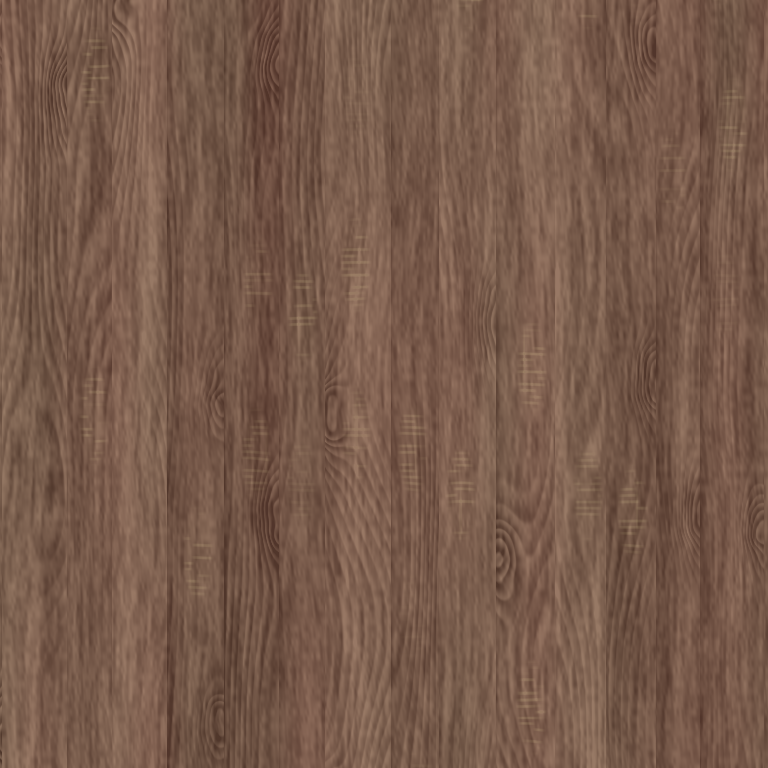
Give the GLSL for this texture, as a WebGL 1 fragment shader.

```glsl
precision highp float;
uniform vec2 u_resolution;

#define STRIPS 14.0
#define RING_DENSITY 75.0
#define RING_BEND 7.0
#define RING_CONTRAST 0.55
#define PORE_CONTRAST 0.62
#define FIBRE_CONTRAST 0.42
#define TONE_CONTRAST 0.42
#define SAW_ROWS 125.0
#define SAW_STRENGTH 0.38
#define DARK_WOOD vec3(0.370, 0.262, 0.212)
#define LIGHT_WOOD vec3(0.550, 0.430, 0.358)

float hash(vec2 p) {
  vec3 q = fract(vec3(p.xyx) * 0.1031);
  q += dot(q, q.yzx + 33.33);
  return fract((q.x + q.y) * q.z);
}

float noise(vec2 p) {
  vec2 i = floor(p), f = fract(p);
  f = f * f * (3.0 - 2.0 * f);
  float low = mix(hash(i), hash(i + vec2(1.0, 0.0)), f.x);
  float high = mix(hash(i + vec2(0.0, 1.0)), hash(i + vec2(1.0, 1.0)), f.x);
  return mix(low, high, f.y);
}

// Left border of a strip, in strip units
float stripEdge(float id) {
  return id + 0.6 * (hash(vec2(id, 7.0)) - 0.5);
}

// Growth rings: slow rise, then a quick fall
float ringProfile(float phase) {
  float s = fract(phase);
  return smoothstep(0.0, 0.7, s) * (1.0 - smoothstep(0.75, 1.0, s));
}

// Knot influence near one border of the strip
float knotMask(vec2 p, float id, float left, float right) {
  float row = floor(p.y * 2.2 + hash(vec2(id, 3.0)));
  vec2 cell = vec2(id, row + 40.0);
  float present = step(0.68, hash(cell));
  float side = step(0.5, hash(vec2(id, 12.0)));
  float y = (row + 0.3 + 0.4 * hash(cell + 9.0) - hash(vec2(id, 3.0))) / 2.2;
  vec2 d = (p - vec2(mix(left, right, side), y)) / vec2(0.028, 0.058);
  return present * exp(-dot(d, d));
}

// Patches of short pale cross cuts left by the saw
float sawMarks(vec2 p, float id, float left, float right) {
  float shift = hash(vec2(id, 21.0));
  float row = floor(p.y * 4.5 + shift);
  vec2 cell = vec2(id + 60.0, row + 60.0);
  float present = smoothstep(0.48, 0.85, hash(cell));
  vec2 centre = vec2(mix(left, right, 0.3 + 0.4 * hash(cell + 5.0)), (row + 0.5 - shift) / 4.5);
  vec2 d = (p - centre) / vec2(0.022, 0.07);
  float patchMask = present * (1.0 - smoothstep(0.25, 1.0, dot(d, d)));
  float y = p.y * SAW_ROWS + 0.5 * noise(p * 25.0);
  float cut = 1.0 - smoothstep(0.08, 0.36, abs(fract(y) - 0.5));
  cut *= smoothstep(0.4, 0.65, noise(vec2(p.x * 38.0, floor(y) * 3.7 + id)));
  float upright = smoothstep(0.78, 0.92, noise(vec2(p.x * 170.0, p.y * 9.0 + id)));
  return patchMask * (cut + 0.5 * upright + 0.15);
}

void main() {
  vec2 p = gl_FragCoord.xy / u_resolution;

  // Strip lookup with uneven widths
  float u = p.x * STRIPS;
  float id = floor(u);
  if (u < stripEdge(id)) id -= 1.0;
  else if (u >= stripEdge(id + 1.0)) id += 1.0;
  float left = stripEdge(id) / STRIPS;
  float right = stripEdge(id + 1.0) / STRIPS;
  float seed = hash(vec2(id, 31.0)) * 90.0;
  float knot = knotMask(p, id, left, right);

  // Gently wandering grain direction
  vec2 g = p;
  g.x += 0.014 * (noise(vec2(p.x * 9.0, p.y * 5.0) + seed) - 0.5);
  g.x += 0.008 * knot * noise(p * vec2(40.0, 45.0));

  // Broad tone of strips and bands
  float tone = 0.56 + TONE_CONTRAST * (hash(vec2(id, 17.0)) - 0.5);
  tone += 1.25 * TONE_CONTRAST * (noise(vec2(g.x * 32.0, p.y * 1.6) + seed) - 0.5);
  tone += 0.5 * TONE_CONTRAST * (noise(vec2(g.x * 75.0, p.y * 3.0) + seed) - 0.5);

  // Arched rings, stronger around knots
  float phase = g.x * RING_DENSITY + RING_BEND * noise(vec2(g.x * 15.0, p.y * 3.2) + seed);
  phase += knot * (3.5 + 2.2 * noise(p * vec2(28.0, 38.0) + seed));
  float figure = smoothstep(0.3, 0.8, noise(vec2(p.x * 14.0, p.y * 2.5) + seed + 40.0));
  float ringAmount = RING_CONTRAST * (0.2 + 0.6 * figure + 0.9 * knot);
  tone -= ringAmount * (ringProfile(phase) - 0.45) + 0.3 * knot;

  // Pores and fine fibres
  tone += PORE_CONTRAST * (noise(vec2(g.x * 210.0, p.y * 22.0) + seed) - 0.5);
  tone += FIBRE_CONTRAST * (noise(vec2(g.x * 330.0 + p.y * 25.0, p.y * 110.0)) - 0.5);

  // Dark seam on some strip borders
  float seam = exp(-(p.x - left) / 0.0035) * hash(vec2(id, 51.0));
  tone -= 0.4 * seam;

  float saw = sawMarks(p, id, left, right);
  tone += SAW_STRENGTH * saw;

  // Colour with slight warm and grey drift
  vec3 colour = mix(DARK_WOOD, LIGHT_WOOD, clamp(tone, -0.3, 1.25));
  float drift = noise(vec2(p.x * 20.0, p.y * 2.0) + 70.0) - 0.5;
  colour += drift * vec3(-0.012, 0.012, 0.004) + saw * vec3(0.0, 0.012, -0.006);
  gl_FragColor = vec4(colour, 1.0);
}
```
